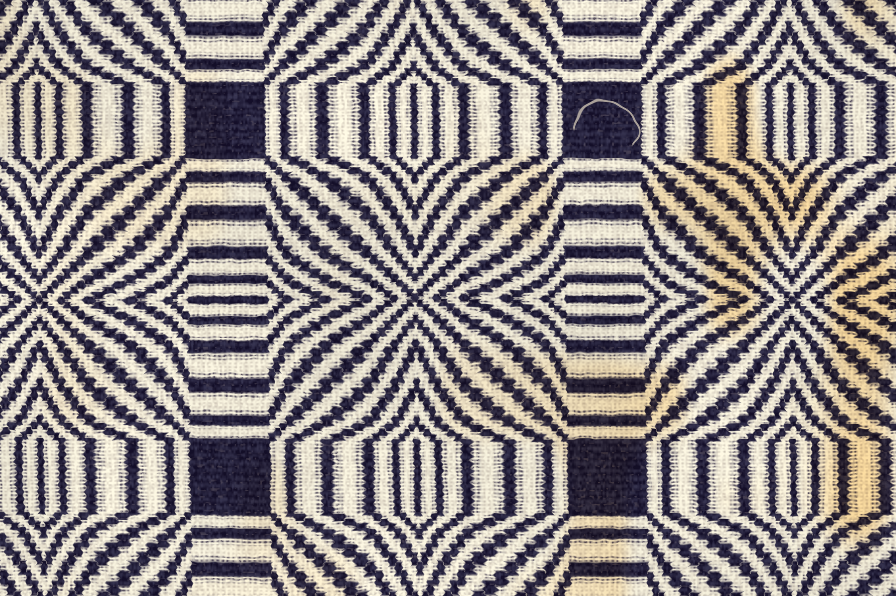
Reproduce this pattern procedurally as a Shadertoy shader.

```glsl
// Overshot coverlet: navy wool wheels and tables woven over a cream ground.
// One mirrored block draft runs along both axes; the difference between the two
// block numbers picks wool, half-tone or bare ground, then thread texture is added.

const vec2 STAR_CENTRE = vec2(0.698, 0.498);   // units of canvas height
const vec2 HALF_REPEAT = vec2(0.3155, 0.298);
const float SHEAR = 0.012;
const float WOOL_REACH = 0.74;                 // half sizes, in blocks
const float GROUND_REACH = 0.62;
const float EDGE_SOFTNESS = 0.16;
const float TOOTH_DEPTH = 0.30;
const vec2 THREAD_PITCH = vec2(0.0088, 0.0125);
const float WOBBLE = 0.0028;

const vec3 INK = vec3(0.075, 0.055, 0.155);
const vec3 NAVY = vec3(0.21, 0.20, 0.31);
const vec3 PLUM = vec3(0.34, 0.31, 0.37);
const vec3 BEIGE = vec3(0.76, 0.72, 0.67);
const vec3 CREAM = vec3(0.97, 0.95, 0.87);
const vec3 STAIN = vec3(1.0, 0.87, 0.64);

// Positions where the draft completes each cycle of four blocks (0 star, 1 table).
const float CYCLE[6] = float[6](0.0, 0.112, 0.257, 0.487, 0.691, 0.805);

float hash(vec2 p) {
    vec3 q = fract(p.xyx * vec3(0.1031, 0.1030, 0.0973));
    q += dot(q, q.yzx + 33.33);
    return fract((q.x + q.y) * q.z);
}

float noise(vec2 p) {
    vec2 i = floor(p), f = fract(p);
    f = f * f * (3.0 - 2.0 * f);
    return mix(mix(hash(i), hash(i + vec2(1, 0)), f.x),
               mix(hash(i + vec2(0, 1)), hash(i + vec2(1, 1)), f.x), f.y);
}

// Block number along one axis, constant across the wide table.
float draft(float u) {
    float block = 0.0;
    for (int i = 0; i < 5; i++)
        block += 4.0 * clamp((u - CYCLE[i]) / (CYCLE[i + 1] - CYCLE[i]), 0.0, 1.0);
    return block;
}

// x: wool cover, y: bare ground cover.
vec2 weave(vec2 p, float tooth) {
    vec2 u = abs(mod(p / HALF_REPEAT + 1.0, 2.0) - 1.0);
    vec2 block = vec2(draft(u.x), draft(u.y));
    vec2 depth = vec2(-4.0);
    for (int j = -1; j <= 1; j++)
        for (int i = -1; i <= 1; i++) {
            vec2 cell = floor(block + 0.5) + vec2(i, j);
            vec2 d = abs(block - cell);
            float phase = mod(cell.x - cell.y + 40.0, 4.0);
            if (phase < 0.5)
                depth.x = max(depth.x, WOOL_REACH - max(d.x + tooth, d.y));
            else if (abs(phase - 2.0) < 0.5)
                depth.y = max(depth.y, GROUND_REACH - max(d.x, d.y));
        }
    return smoothstep(-EDGE_SOFTNESS, EDGE_SOFTNESS, depth);
}

void mainImage(out vec4 fragColor, in vec2 fragCoord) {
    vec2 uv = fragCoord / iResolution.y;

    // Loosely beaten cloth: shear, slow drift and yarn wobble
    vec2 p = uv - STAR_CENTRE;
    p.x += SHEAR * p.y;
    p += 0.006 * (vec2(noise(uv * 4.0), noise(uv * 4.0 + 19.0)) - 0.5);
    vec2 wobble = vec2(noise(uv * 75.0 + 7.0), noise(uv * 75.0 + 41.0)) - 0.5;
    p += WOBBLE * wobble;

    // Thread grid
    vec2 thread = p / THREAD_PITCH + 200.0;
    vec2 crest = 0.5 + 0.5 * cos(6.28318 * thread);
    float tabby = 0.5 + 0.5 * cos(12.56637 * thread.y);
    float yarn = hash(floor(thread + 0.5));
    float grain = noise(uv * vec2(310.0, 190.0));
    vec2 cover = weave(p, TOOTH_DEPTH * (1.0 - crest.y));

    // Half-tone: dark weft ticks between pale warp ends
    float tick = tabby * (1.0 - 0.65 * crest.x);
    vec3 halfTone = mix(CREAM, PLUM, clamp(tick * (0.55 + 0.6 * yarn) + 0.35 * (grain - 0.35), 0.0, 1.0));

    // Bare ground: cream floats with shallow hollows
    float hollow = (1.0 - crest.x) * tabby;
    vec3 ground = mix(CREAM, BEIGE, clamp(0.5 * hollow + 0.6 * (grain - 0.3), 0.0, 1.0));

    // Wool: rounded weft rows with worn flecks
    float sheen = 0.15 + 0.4 * crest.y + 0.9 * (grain - 0.4);
    vec3 wool = mix(INK, NAVY, clamp(sheen + 0.35 * (yarn - 0.5), 0.0, 1.0));
    float fleck = smoothstep(0.62, 0.95, noise(uv * vec2(210.0, 300.0) + 90.0));
    wool = mix(wool, PLUM, 0.65 * fleck * (1.0 - crest.y));

    vec3 color = mix(halfTone, ground, cover.y);
    color = mix(color, wool, cover.x);

    // Age: uneven light and yellowing that grows to the right
    float blotch = smoothstep(0.45, 0.85, noise(uv * vec2(9.0, 6.0) + 3.0));
    color *= mix(vec3(1.0), STAIN, blotch * (0.2 + 0.6 * smoothstep(0.7, 1.4, uv.x)));
    color *= 0.96 + 0.08 * noise(uv * 5.0 + 60.0);

    // One stray pale thread lying in a loop on an upper table
    vec2 loop = (uv - vec2(1.016, 0.782)) / vec2(0.055, 0.05);
    float strand = abs(length(loop) - 1.0 - 0.2 * (noise(uv * 45.0) - 0.5)) * 0.052;
    float lint = (1.0 - smoothstep(0.0009, 0.0028, strand)) * smoothstep(-0.35, -0.2, loop.y + 0.3 * loop.x);
    color = mix(color, BEIGE, 0.85 * lint);

    fragColor = vec4(clamp(color, 0.0, 1.0), 1.0);
}
```
